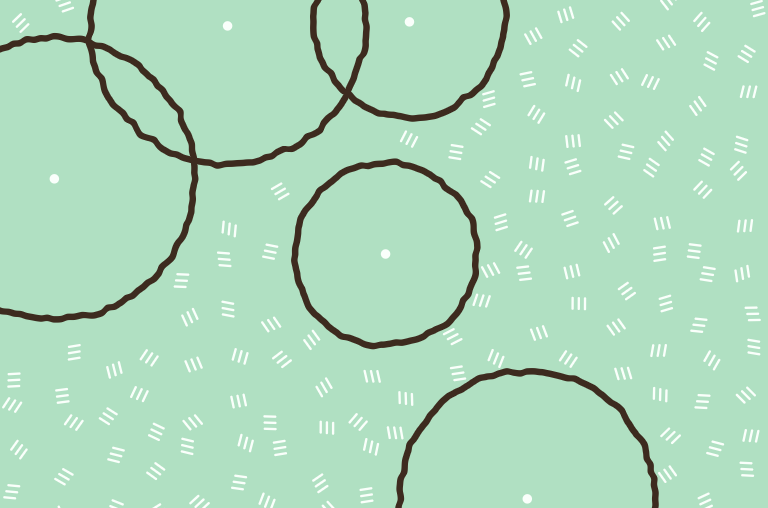
A Shadertoy shader for this background:

```glsl
// Rough brown rings with small centre dots on a mint ground, surrounded by
// scattered triple dashes. Rings are circle distances bent by periodic noise;
// dashes sit on a jittered grid and keep clear of every ring. Unit: canvas height.

#define MINT vec3(0.69, 0.88, 0.76)
#define BROWN vec3(0.24, 0.17, 0.12)
#define WHITE vec3(0.98, 1.0, 0.985)
#define RING_HALF_WIDTH 0.0064
#define WOBBLE 0.0055
#define WOBBLE_STEP 0.027
#define DOT_RADIUS 0.0093
#define CELL 0.084
#define JITTER 0.52
#define DASH_HALF_LENGTH 0.0125
#define DASH_HALF_WIDTH 0.0023
#define DASH_GAP 0.0122

const float TAU = 6.2831853;
const int RING_COUNT = 5;

// Centre and radius of each ring
const vec3 RINGS[RING_COUNT] = vec3[RING_COUNT](
    vec3(0.107, 0.648, 0.277),
    vec3(0.448, 0.949, 0.271),
    vec3(0.806, 0.957, 0.187),
    vec3(0.759, 0.500, 0.180),
    vec3(1.038, 0.018, 0.252));

// Random pair in 0..1
vec2 hash2(vec2 p) {
    vec3 q = fract(p.xyx * vec3(0.1031, 0.1030, 0.0973));
    q += dot(q, q.yzx + 33.33);
    return fract((q.xx + q.yz) * q.zy);
}

// Smooth noise in -1..1 that closes after a whole number of steps
float loopNoise(float x, float period, float seed) {
    float i = floor(x);
    float f = fract(x);
    float a = hash2(vec2(mod(i, period), seed)).x;
    float b = hash2(vec2(mod(i + 1.0, period), seed)).x;
    return 2.0 * mix(a, b, f * f * (3.0 - 2.0 * f)) - 1.0;
}

// Distance to the hand-drawn outline of a ring
float ringDistance(vec2 p, vec3 ring, float seed) {
    vec2 q = p - ring.xy;
    float turn = atan(q.y, q.x) / TAU + 0.5;
    float steps = floor(TAU * ring.z / WOBBLE_STEP);
    float bend = 0.65 * loopNoise(turn * steps, steps, seed)
               + 0.35 * loopNoise(turn * steps * 2.0, steps * 2.0, seed + 17.0);
    return abs(length(q) - ring.z - WOBBLE * bend) - RING_HALF_WIDTH;
}

// Distance to three parallel round-ended strokes, slightly slanted
float dashDistance(vec2 q, vec2 rnd) {
    float angle = rnd.x * TAU * 0.5;
    float c = cos(angle);
    float s = sin(angle);
    q = mat2(c, -s, s, c) * q;
    float row = clamp(floor(q.y / DASH_GAP + 0.5), -1.0, 1.0);
    q -= row * vec2((rnd.y - 0.5) * 0.006, DASH_GAP);
    q.x -= clamp(q.x, 0.002 - DASH_HALF_LENGTH, DASH_HALF_LENGTH - 0.002);
    return length(q) - DASH_HALF_WIDTH;
}

// Gap from a point to the nearest ring, negative inside
float ringClearance(vec2 p) {
    float gap = 10.0;
    for (int i = 0; i < RING_COUNT; i++)
        gap = min(gap, length(p - RINGS[i].xy) - RINGS[i].z);
    return gap;
}

// Distance to the closest group of dashes in the neighbouring cells
float scatterDistance(vec2 p) {
    float d = 10.0;
    vec2 home = floor(p / CELL);
    for (int y = -1; y <= 1; y++)
    for (int x = -1; x <= 1; x++) {
        vec2 cell = home + vec2(x, y);
        vec2 shift = (hash2(cell + 41.0) - 0.5) * JITTER;
        float stagger = 0.5 * mod(cell.x, 2.0) - 0.25;
        vec2 centre = (cell + 0.5 + shift + vec2(0.0, stagger)) * CELL;
        if (ringClearance(centre) > 0.028)
            d = min(d, dashDistance(p - centre, hash2(cell + 93.0)));
    }
    return d;
}

// Antialiased coverage of a distance
float cover(float d) {
    return clamp(0.5 - d * iResolution.y, 0.0, 1.0);
}

void mainImage(out vec4 fragColor, in vec2 fragCoord) {
    vec2 p = fragCoord / iResolution.y;
    vec3 color = mix(MINT, WHITE, cover(scatterDistance(p)));

    // Outlines and centre dots
    float outline = 10.0;
    float dots = 10.0;
    for (int i = 0; i < RING_COUNT; i++) {
        outline = min(outline, ringDistance(p, RINGS[i], float(i) * 7.0 + 3.0));
        dots = min(dots, length(p - RINGS[i].xy) - DOT_RADIUS);
    }
    color = mix(color, BROWN, cover(outline));
    color = mix(color, WHITE, cover(dots));
    fragColor = vec4(color, 1.0);
}
```
